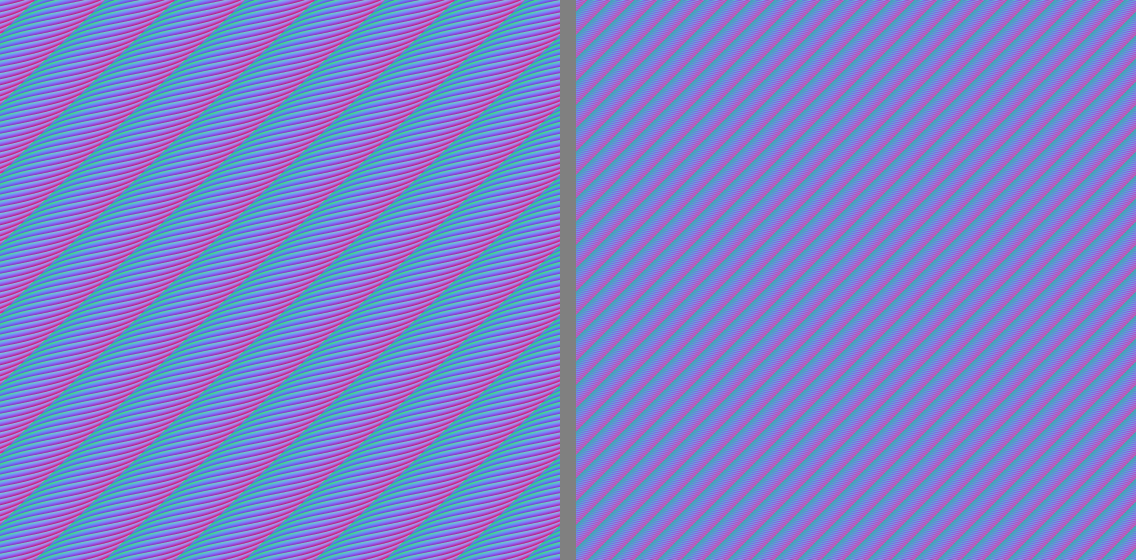
Left: one tile. Right: repeated 3 by 3.
This texture map is drawn by a WebGL 2 fragment shader. Its source:

```glsl
#version 300 es
precision highp float;
// Tangent-space normal map of eight diagonal twisted cords.
// Each cord has a rounded profile; thin round fibres wind around it as an
// arcsine helix, and the tilts of both add up to the surface normal.

uniform vec2 u_resolution;
out vec4 fragColor;

const float PI = 3.14159265;
const float CORDS = 8.0;    // repeats across and down
const float FIBRES = 36.0;  // whole number, so the winding tiles
const float TWIST = 12.0;   // fibres crossed from one cord edge to the other

vec3 cordNormal(vec2 p) {
    // Position across the cord: -1 at its upper left edge, 1 at lower right
    float across = 2.0 * fract(CORDS * (p.x - p.y) + 0.5) - 1.0;

    // Rounded cord profile, falling away to the lower right
    vec2 cordTilt = vec2(0.53, -0.34) * across;

    // Helical fibre phase and its gradient
    float bend = 0.88 * across;
    float phase = FIBRES * (p.x + p.y) - TWIST * asin(bend) / PI;
    float winding = CORDS * TWIST / PI * 2.0 * 0.88 / sqrt(1.0 - bend * bend);
    vec2 fibreDir = normalize(vec2(FIBRES - winding, FIBRES + winding));

    // Round fibres meeting in sharp creases
    vec2 tilt = cordTilt + 0.68 * fibreDir * (2.0 * fract(phase) - 1.0);
    tilt *= min(1.0, 0.95 / max(length(tilt), 0.001));

    // Steep sides turn away from the viewer and lose their facing part
    float facing = max(0.94 - 1.2 * dot(tilt, tilt), 0.0);
    return vec3(tilt, facing);
}

void main() {
    // Average a 4 by 4 grid of samples for smooth edges
    vec3 color = vec3(0.0);
    for (int j = 0; j < 4; j++) {
        for (int i = 0; i < 4; i++) {
            vec2 offset = (vec2(i, j) + 0.5) / 4.0 - 0.5;
            vec2 p = (gl_FragCoord.xy + offset) / u_resolution;
            color += cordNormal(p) * 0.5 + 0.5;
        }
    }
    fragColor = vec4(color / 16.0, 1.0);
}
```
